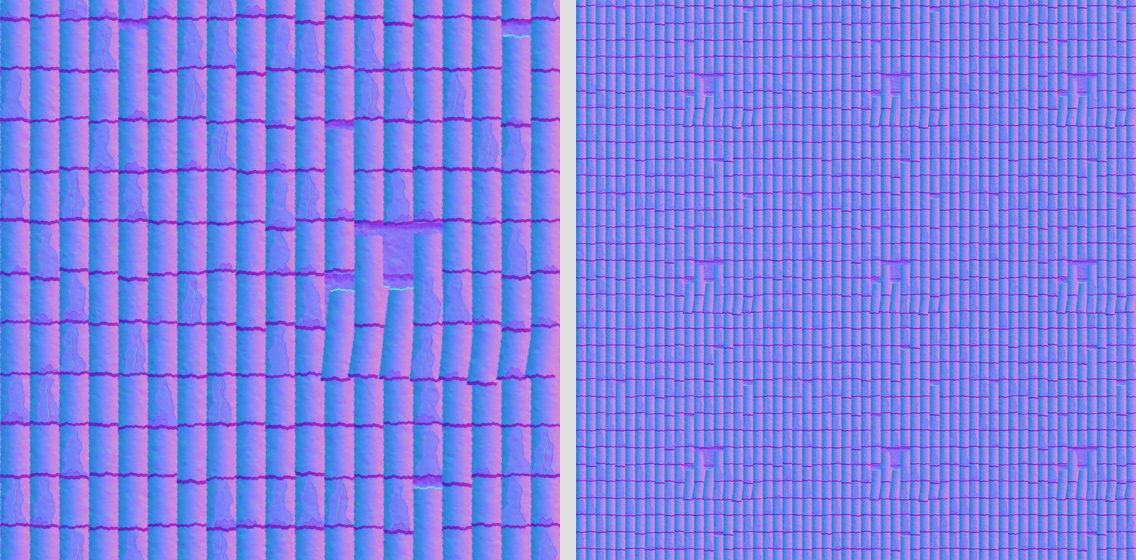
Left: one tile. Right: repeated 3 by 3.
Reproduce this texture map procedurally as a Shadertoy shader.

```glsl
// Tangent-space normal map of an old clay tile roof, 19 columns by 11 courses.
// Long barrel tiles are layered course over course from below; a hash per tile
// drives slips, tilts, gaps, chips and cracks, and wrapped cellular pits roughen it.

const float TAU = 6.2831853;
const vec2 GRID = vec2(19.0, 11.0);
const float TILE_LENGTH = 1.8;   // in courses, so each tile runs under the next

vec4 hash4(vec2 p) {
    vec4 q = fract(p.xyxy * vec4(0.1031, 0.1030, 0.0973, 0.1099));
    q += dot(q, q.wzxy + 33.33);
    return fract((q.xxyz + q.yzzw) * q.zywx);
}

// Slope of round pits and bumps, one per cell, wrapping at the canvas edge
vec2 pitSlope(vec2 uv, float cells) {
    vec2 p = uv * cells, slope = vec2(0.0);
    for (int j = -1; j <= 1; j++)
    for (int i = -1; i <= 1; i++) {
        vec2 cell = floor(p) + vec2(i, j);
        vec4 h = hash4(mod(cell, cells) + cells);
        float radius = 0.4 + 0.6 * h.z;
        vec2 d = (p - cell - h.xy) / radius;
        float depth = h.w * 2.0 - 1.0;
        slope += depth * abs(depth) * d * max(0.0, 1.0 - dot(d, d));
    }
    return slope;
}

// Flattened, tapering break with cracked sides; some have an open slit
vec2 addBreak(vec2 n, float x, float v, vec4 h) {
    float wander = 0.05 * sin(v * 7.0 + h.x * 40.0) + 0.025 * sin(v * 19.0 + h.y * 90.0);
    float side = x - 0.2 * (h.z - 0.5) - wander;
    float inset = 0.1 + 0.3 * (1.0 - v) + 0.06 * sin(v * 11.0 + h.w * 30.0) - abs(side);
    float inside = smoothstep(-0.02, 0.03, inset) * smoothstep(1.05, 0.9, v);
    n = mix(n, n * 0.4 + vec2(-0.05, 0.0), inside);
    float crack = smoothstep(0.045, 0.0, abs(inset)) * smoothstep(1.0, 0.85, v);
    n += vec2(-sign(side) * 0.3, -0.08) * crack;
    float slit = side - 0.12 * v + 0.03;
    float open = step(0.68, h.w) * smoothstep(0.04, 0.12, v) * smoothstep(0.9, 0.7, v);
    n += open * vec2(0.55, -0.35) * smoothstep(0.035, 0.0, abs(slit - 0.03));
    n += open * vec2(-0.4, 0.4) * smoothstep(0.03, 0.0, abs(slit + 0.02));
    return n;
}

// Ragged dome broken out of the lower end
vec2 addChip(vec2 n, float x, float v, vec4 h) {
    vec2 q = vec2(x - 0.4 * (h.x - 0.5), v * 1.73);
    float inset = 0.24 + 0.16 * h.y - length(q) + 0.04 * sin(q.x * 23.0 + h.z * 20.0);
    n = mix(n, vec2(n.x * 0.5 + 0.02, -0.13), smoothstep(-0.02, 0.02, inset));
    return n + vec2(0.1, -0.25) * smoothstep(0.04, 0.0, abs(inset));
}

// Normal slope in xy, openness in z, for a point x across and v up a tile
vec3 tileSurface(float x, float v, float halfWidth, vec4 h, vec4 wear) {
    vec2 n = vec2(0.74 * sin(1.3 * clamp(x / halfWidth, -1.0, 1.0)), 0.06);
    if (wear.x < 0.27) n = addBreak(n, x, v, wear.yzwx * vec4(1.0, 1.0, 1.0, 3.7));
    if (wear.y < 0.2) n = addChip(n, x, v, wear.zwxy);
    float lipHeight = 0.045 + 0.025 * h.w;
    float lip = smoothstep(lipHeight + 0.02, lipHeight - 0.015, v);
    n = mix(n, vec2(n.x * 0.55 - 0.02, -0.68), lip);
    float topEdge = smoothstep(TILE_LENGTH - 0.045, TILE_LENGTH - 0.02, v);
    n = mix(n, vec2(-0.1, 0.7), topEdge * step(0.35, h.y));
    return vec3(n, 1.0 - 0.25 * lip);
}

void mainImage(out vec4 fragColor, in vec2 fragCoord) {
    vec2 uv = fragCoord / iResolution.xy;
    vec2 p = uv * GRID - vec2(0.02, 0.616);
    p += 0.009 * sin(TAU * (uv.yx * vec2(73.0, 47.0) + uv * vec2(3.0, 5.0)));
    p += 0.006 * sin(TAU * (uv.yx * vec2(151.0, 113.0) + 0.3));
    vec2 aa = GRID / iResolution.xy;

    // Bare battens, shaded below each course
    vec3 n = vec3(0.06, -0.08 - 0.4 * smoothstep(0.84, 0.96, fract(p.y)), 1.0);
    float bare = 1.0;

    // Tiles, lower courses first so upper ones overlap them
    for (int j = -2; j <= 1; j++)
    for (int i = -1; i <= 1; i++) {
        vec2 cell = floor(p) + vec2(i, j);
        vec2 id = mod(cell, GRID);
        vec4 h = hash4(id + 7.0);
        vec4 wear = hash4(id + 61.0);

        // Scattered losses and one collapsed patch
        bool hole = id.y > 3.5 && id.y < 5.5 && abs(id.x - 13.0) < id.y - 3.5;
        if (h.x < 0.045 || hole) continue;

        // A disturbed run of tiles leans below the patch
        float leaning = step(10.5, id.x) * step(abs(id.y - 3.0), 0.5);
        float tilt = 0.03 * (h.y - 0.5) + leaning * (0.1 + 0.15 * h.z);
        float slip = 0.09 * (h.z - 0.5) - 0.12 * step(0.9, h.w) - 0.08 * leaning;
        float v = p.y - cell.y - slip;
        float x = p.x - cell.x - 0.5 - tilt * (v - 0.9);
        v += 0.05 * (h.w - 0.5) * x + 0.012 * sin(x * 9.0 + h.y * 20.0);
        float halfWidth = 0.51 - 0.025 * v;

        float cover = smoothstep(-aa.x, aa.x, halfWidth - abs(x))
                    * smoothstep(-aa.y, aa.y, v)
                    * smoothstep(-aa.y, aa.y, TILE_LENGTH - v);
        if (cover <= 0.0) continue;
        n = mix(n, tileSurface(x, v, halfWidth, h, wear), cover);
        bare *= 1.0 - cover;
    }

    // Weathered grain, coarser on the exposed battens
    vec2 grain = 0.2 * pitSlope(uv, 128.0) + 0.16 * pitSlope(uv, 57.0);
    n.xy += grain * (1.0 + 1.5 * bare);
    float up = sqrt(max(0.1, 1.0 - dot(n.xy, n.xy))) * 0.93 * n.z;
    fragColor = vec4(clamp(0.5 + 0.5 * vec3(n.xy, up), 0.0, 1.0), 1.0);
}
```
